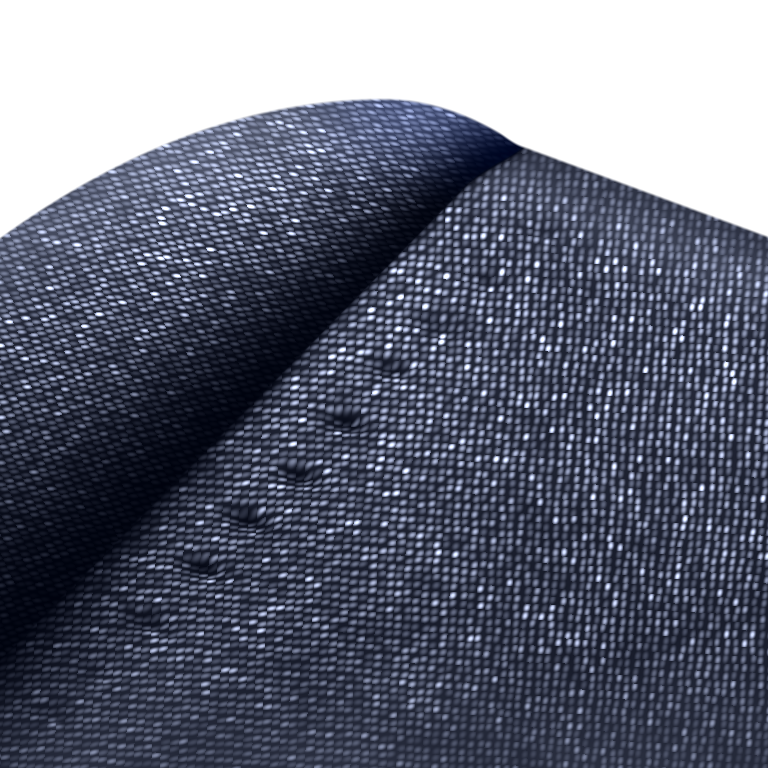
This texture is drawn by a three.js fragment shader. Its source:

```glsl
// Close view of a navy knitted cloth: a rounded roll overlaps a flat panel
// along a diagonal seam, with a row of stitch puckers, on a white ground.
// Outlines are simple curves; the knit is a jittered cell pattern bent by sines.
varying vec2 vUv;

float hash(vec2 p) {
  vec3 q = fract(vec3(p.xyx) * 0.1031);
  q += dot(q, q.yzx + 33.33);
  return fract((q.x + q.y) * q.z);
}

vec2 rotate(vec2 p, float angle) {
  float c = cos(angle), s = sin(angle);
  return vec2(c * p.x - s * p.y, s * p.x + c * p.y);
}

// Smooth uneven field from layered sines, about -1 to 1
float waves(vec2 p) {
  float sum = 0.0, amp = 0.5;
  for (int i = 0; i < 4; i++) {
    sum += amp * sin(p.x + 1.7 * sin(p.y)) * cos(p.y * 1.1 + 0.6);
    p = rotate(p, 0.9) * 1.9 + 1.3;
    amp *= 0.55;
  }
  return sum;
}

// Height of the cloth's upper outline
float outline(float x) {
  float dx = x - 0.5;
  float roll = 0.871 - (dx < 0.0 ? 0.724 : 1.95) * dx * dx;
  float panel = 0.815 - 0.368 * (x - 0.665);
  return mix(roll, panel, smoothstep(0.65, 0.69, x));
}

// Height of the seam below the roll
float seam(float x) {
  return 0.14 + 1.02 * x - 0.03 * smoothstep(0.6, 0.7, x);
}

// Slanted knit loops, one per cell; ribs fades from rows (0) to columns (1)
float knit(vec2 p, float slant, float ribs) {
  vec2 id = floor(p);
  vec2 f = fract(p) - 0.5;
  float tone = hash(id);
  f += 0.28 * (vec2(hash(id + 17.0), hash(id + 41.0)) - 0.5);
  f.y += slant * f.x;
  vec2 squeeze = mix(vec2(0.65, 1.3), vec2(1.25, 0.8), ribs);
  float loop = smoothstep(0.62, 0.04, length(f * squeeze));
  float glint = smoothstep(0.86, 1.0, tone);
  return 0.34 + loop * (0.75 + 1.3 * tone + 0.9 * glint);
}

float rollLight(vec2 p, float d) {
  float width = mix(0.36, 0.05, clamp(p.x / 0.7, 0.0, 1.0));
  float light = 0.025 + 0.40 * smoothstep(0.03, 1.0, d / width);
  float sheen = exp(-dot(p - vec2(0.31, 0.80), p - vec2(0.31, 0.80)) * 45.0);
  return light + 0.09 * sheen;
}

float panelLight(vec2 p, float d, float depth) {
  float light = mix(0.25, 0.40, smoothstep(-0.05, 0.7, p.y));
  float reach = mix(0.065, 0.005, smoothstep(0.0, 0.45, p.x));
  light *= 1.0 - 0.88 * exp(d / reach);
  return light * mix(0.72, 1.0, smoothstep(0.0, 0.07, depth));
}

// Row of dents (x) with small bright stitches beside them (y)
vec2 puckers(vec2 p) {
  vec2 marks = vec2(0.0);
  for (int i = 0; i < 11; i++) {
    float k = float(i);
    vec2 center = vec2(0.70, 0.70) - 0.063 * k;
    center += 0.016 * (vec2(hash(vec2(k, 3.0)), hash(vec2(k, 9.0))) - 0.5);
    vec2 q = rotate(p - center, 0.3);
    float deep = mix(0.35, 0.9, smoothstep(2.0, 4.0, k));
    deep *= 1.0 - 0.7 * smoothstep(7.0, 9.0, k);
    vec2 dent = q / vec2(0.028, 0.014);
    vec2 thread = (q - vec2(0.010, -0.013)) / vec2(0.008, 0.005);
    marks += vec2(deep * exp(-dot(dent, dent)), exp(-dot(thread, thread)));
  }
  return marks;
}

// Navy ramp from blue black to pale steel
vec3 navy(float v) {
  return vec3(v * 0.96 - 0.012, v, v * 1.12 + 0.045);
}

void main() {
  vec2 p = vUv;
  float depth = outline(p.x) - p.y;
  float d = (p.y - seam(p.x)) / 1.43;
  float onRoll = smoothstep(-0.002, 0.002, d) * (1.0 - smoothstep(0.67, 0.70, p.x));
  vec2 marks = puckers(p);

  // Knit directions: bent around the roll, nearly upright on the panel
  vec2 bend = 0.004 * vec2(waves(p * 9.0), waves(p * 8.0 + 4.0));
  vec2 rollUv = rotate(p + bend, -0.42);
  rollUv.y += 0.22 * rollUv.x * rollUv.x;
  vec2 panelUv = rotate(p + bend, 0.06);
  panelUv.y += 0.012 * marks.x;
  float rollKnit = knit(rollUv * vec2(88.0, 112.0), 0.35, 0.25);
  float panelKnit = knit(panelUv * vec2(86.0, 94.0), -0.3, smoothstep(0.3, 0.8, p.x));

  // Loops soften toward the far rim and the near lower edge
  float focus = smoothstep(-0.12, 0.22, p.y) * mix(0.3, 1.0, smoothstep(0.0, 0.16, depth));
  float grain = mix(1.0, mix(panelKnit, rollKnit, onRoll), 0.25 + 0.70 * focus);

  float panel = panelLight(p, min(d, 0.0), depth);
  panel = panel * (1.0 - 0.75 * min(marks.x, 1.0)) + 0.16 * marks.y;
  float light = mix(panel, rollLight(p, max(d, 0.0)), onRoll);
  light *= grain * (1.0 + 0.14 * waves(p * 17.0));

  vec3 cloth = navy(light);
  float blueRim = onRoll * smoothstep(0.35, 0.55, p.x) * smoothstep(0.15, 0.0, depth);
  cloth += vec3(-0.02, 0.0, 0.07) * blueRim;
  vec3 color = mix(vec3(1.0), cloth, smoothstep(-0.002, 0.003, depth));
  gl_FragColor = vec4(clamp(color, 0.0, 1.0), 1.0);
}
```
